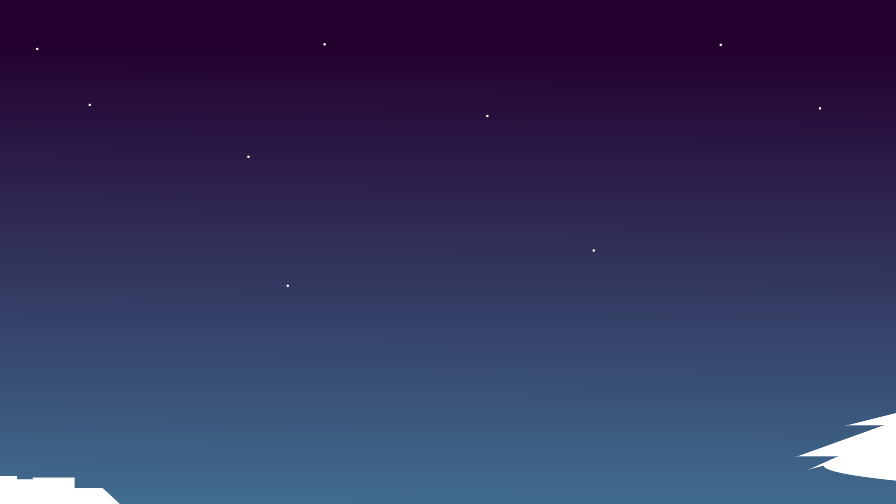
This texture is drawn by a Shadertoy shader. Its source:

```glsl
const vec3 ZENITH = vec3(0.140, 0.000, 0.183);
const vec3 HORIZON = vec3(0.255, 0.425, 0.560);
const vec3 WHITE = vec3(1.0);
const float ZENITH_HEIGHT = 0.907;   // the sky stays flat above this
const float SKY_TILT = 0.008;
const float STAR_RADIUS = 0.0024;
const int STAR_COUNT = 9;
const vec2 STARS[STAR_COUNT] = vec2[](
    vec2(0.074, 0.903), vec2(0.178, 0.792), vec2(0.493, 0.689),
    vec2(0.644, 0.912), vec2(0.967, 0.770), vec2(1.430, 0.911),
    vec2(1.627, 0.785), vec2(1.178, 0.503), vec2(0.571, 0.433));

// All shape functions are positive inside.
float below(vec2 p, vec2 origin, float slope) {
    return (origin.y + slope * (p.x - origin.x) - p.y) * inversesqrt(1.0 + slope * slope);
}

// Area to the right of a tip, between two slopes
float wedge(vec2 p, vec2 tip, float upper, float lower) {
    return min(below(p, tip, upper), -below(p, tip, lower));
}

// Area left of and under a corner
float slab(vec2 p, vec2 corner) {
    return min(corner.x - p.x, corner.y - p.y);
}

float leftCloud(vec2 p) {
    float shelf = max(slab(p, vec2(0.148, 0.0490)), slab(p, vec2(0.034, 0.0555)));
    float crest = min(slab(p, vec2(0.148, 0.0525)), p.x - 0.065);
    float foot = min(0.0315 - p.y, below(p, vec2(0.204, 0.0315), -0.93));
    return max(max(shelf, crest), foot);
}

float rightCloud(vec2 p) {
    float prow = wedge(p, vec2(1.582, 0.0945), 0.36, 0.0);
    float wisp = wedge(p, vec2(1.680, 0.1560), 0.25, 0.0);
    vec2 barbTip = vec2(1.606, 0.0690);
    float barb = wedge(p, barbTip, 0.45, 0.25);

    // Rounded underside
    float run = p.x - 1.634;
    float keel = p.y - 0.0764 + 0.0794 * sqrt(max(run, 0.0));
    float hull = min(min(run, keel), below(p, barbTip, 0.45));

    // The prow must not reach past the underside
    return max(max(prow, wisp), max(barb, hull));
}

void mainImage(out vec4 fragColor, in vec2 fragCoord) {
    vec2 p = fragCoord / iResolution.y;
    float halfPixel = 0.5 / iResolution.y;

    // Sky
    float depth = (ZENITH_HEIGHT - p.y - SKY_TILT * (p.x - 0.889)) / ZENITH_HEIGHT;
    vec3 color = mix(ZENITH, HORIZON, clamp(depth, 0.0, 1.0));

    // Stars
    float glow = -1.0;
    for (int i = 0; i < STAR_COUNT; i++) {
        glow = max(glow, STAR_RADIUS - length(p - STARS[i]));
    }

    // Clouds
    float cloud = max(leftCloud(p), rightCloud(p));
    float cover = smoothstep(-halfPixel, halfPixel, max(glow, cloud));
    fragColor = vec4(mix(color, WHITE, cover), 1.0);
}
```
